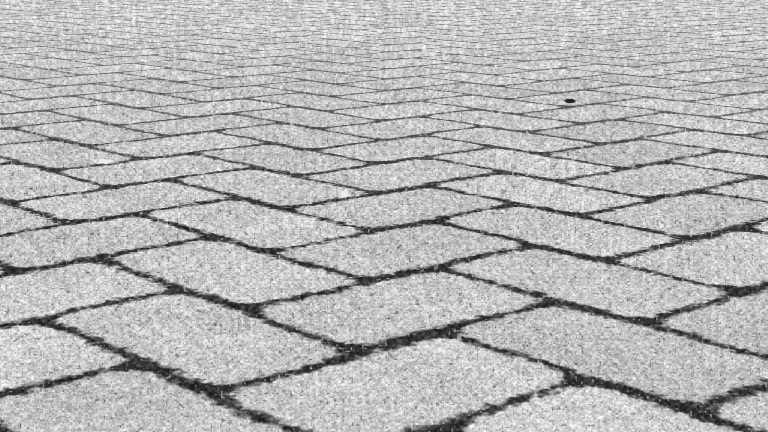
Reproduce this texture procedurally as a Shadertoy shader.

```glsl
// Grey concrete pavers in a zigzag herringbone bond, seen low across a yard.
// The canvas is projected onto a ground plane, the nearest rounded paver is
// searched, and noise supplies gritty faces and ragged, sandy joints.

float hash(vec2 p) {
    return fract(sin(dot(p, vec2(127.1, 311.7))) * 43758.5453);
}

float noise(vec2 p) {
    vec2 i = floor(p), f = fract(p);
    f = f * f * (3.0 - 2.0 * f);
    return mix(mix(hash(i), hash(i + vec2(1, 0)), f.x),
               mix(hash(i + vec2(0, 1)), hash(i + vec2(1, 1)), f.x), f.y);
}

// Canvas point to ground point, with one unit per paver width.
// Pavers lie diagonally to the line of sight.
vec2 groundPoint(vec2 p) {
    float x = p.x - 0.93;
    float drop = max(1.174 - p.y, 0.05);
    float across = 0.5 + 3.95 * x / drop;
    float away = 0.08 + 10.05 * (1.0 + 0.035 * x) / drop;
    return 0.5 * vec2(away + across, away - across);
}

float roundedBox(vec2 p, vec2 halfSize, float radius) {
    vec2 q = abs(p) - halfSize + radius;
    return length(max(q, 0.0)) + min(max(q.x, q.y), 0.0) - radius;
}

// Signed distance to the paver that owns one cell of the bond.
float paver(vec2 g, vec2 cell, out vec2 centre) {
    float step4 = floor(mod(cell.x - cell.y + 0.5, 4.0));
    bool flat_ = step4 < 1.5;
    centre = cell + (flat_ ? vec2(1.0 - step4, 0.5) : vec2(0.5, step4 - 2.0));
    vec2 halfSize = flat_ ? vec2(0.95, 0.55) : vec2(0.55, 0.95);
    // Squash the paver along the view direction, which flattens its edges
    vec2 local = g - centre;
    local += 0.15 * (local.x + local.y);
    return roundedBox(local, halfSize, 0.17);
}

// Distance to the nearest paver, which is also returned by its centre.
float herringbone(vec2 g, out vec2 nearest) {
    float best = 10.0;
    for (int i = 0; i < 9; i++) {
        vec2 centre;
        vec2 cell = floor(g) + vec2(i % 3 - 1, i / 3 - 1);
        float d = paver(g, cell, centre);
        if (d < best) {
            best = d;
            nearest = centre;
        }
    }
    return best;
}

// Soft-edged ellipse for a loose fleck lying on the paving.
float fleck(vec2 p, vec2 at, vec2 size) {
    float d = length((p - at) / size);
    return 1.0 - smoothstep(0.5, 1.3, d + 1.2 * (noise(p * 150.0) - 0.5));
}

void mainImage(out vec4 fragColor, in vec2 fragCoord) {
    vec2 p = fragCoord / iResolution.y;
    vec2 g = groundPoint(p);
    vec2 widths = fwidth(g);
    float footprint = max(widths.x, widths.y);
    float far = smoothstep(0.5, 1.0, p.y);

    // Paver outline, worn unevenly along its edges
    vec2 centre;
    vec2 sway = vec2(noise(g * 3.1), noise(g * 3.1 + 40.0)) - 0.5;
    float edge = herringbone(g + 0.05 * sway, centre);
    float wear = 0.05 * (noise(g * 11.0) - 0.5) + 0.07 * (noise(g * 29.0) - 0.5);
    float blur = 0.01 + 0.3 * footprint;
    float joint = smoothstep(-blur, blur + 0.055, edge + wear * (1.0 - 0.5 * far));
    joint *= mix(1.0, 0.2 / (0.2 + footprint), 0.5);

    // Gritty face: aggregate on the ground, fine grain, broad stains
    float aggregate = noise(g * 38.0) - 0.5;
    float grain = noise(p * 210.0) - 0.5;
    float coarse = noise(p * 120.0 + 9.0) - 0.5;
    float speck = hash(floor(p * 288.0)) - 0.5;
    float stain = noise(g * 2.3) - 0.5;
    float face = 0.785 + 0.05 * (hash(centre) - 0.5) + 0.06 * stain;
    face += mix(0.12, 0.04, far) * aggregate + 0.17 * grain;
    face += 0.08 * coarse + 0.15 * speck;
    face -= 0.2 * smoothstep(0.75, 0.95, noise(p * 190.0 + 17.0)) * (1.0 - 0.6 * far);
    face += 0.05 * smoothstep(0.8, 1.0, p.y);

    // Dark joint with scattered sand, paler with distance
    float sand = noise(p * 170.0 + 5.0);
    float gap = mix(0.12, 0.38, far) + 0.2 * sand * sand + 0.12 * grain;
    gap += 0.35 * smoothstep(0.75, 0.95, noise(p * 150.0 + 41.0));
    float tone = mix(face, gap, joint);

    // Loose flecks
    tone = mix(tone, 0.93, fleck(p, vec2(0.243, 0.627), vec2(0.03, 0.005)));
    tone = mix(tone, 0.93, fleck(p, vec2(0.799, 0.553), vec2(0.014, 0.007)));
    tone = mix(tone, 0.14, fleck(p, vec2(1.319, 0.766), vec2(0.012, 0.005)));

    fragColor = vec4(vec3(clamp(tone, 0.0, 1.0)), 1.0);
}
```
